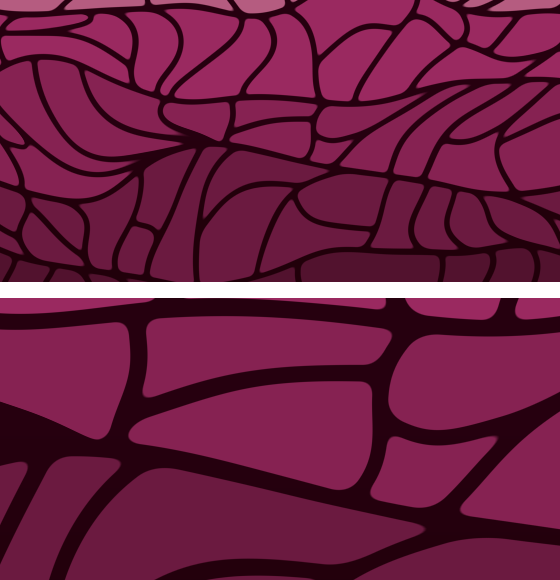
Top, the full canvas; bottom, a detail of the centre.
A WebGL 2 fragment shader for this pattern:

```glsl
#version 300 es
precision highp float;
// Leaded-glass mosaic: wavy horizontal bands, darkening downwards, are cut
// again and again by curved lines into flat leaf-shaped panes. Each cut keeps
// local coordinates and their gradients, which give an even line width.

uniform vec2 u_resolution;
out vec4 outColor;

const vec3 LINE_LOW  = vec3(0.13, 0.00, 0.04);
const vec3 LINE_HIGH = vec3(0.15, 0.00, 0.06);
const vec3 TONES[5] = vec3[5](
    vec3(0.32, 0.07, 0.18), vec3(0.42, 0.10, 0.25), vec3(0.525, 0.135, 0.32),
    vec3(0.605, 0.16, 0.375), vec3(0.71, 0.36, 0.50));

const float LINE_HALF   = 0.0098;  // half line width, in canvas heights
const float FILLET      = 0.018;   // rounding where lines meet
const float BAND_START  = -0.235;  // height of the lowest band edge
const float BAND_STEP   = 0.305;   // mean band height
const float FIELD_LEFT  = -0.2;    // the bands start left of the canvas
const float FIELD_WIDTH = 2.4;
const float MAX_AREA    = 0.056;   // larger panes are cut again
const float MAX_SLANT   = 0.5;
const float MAX_WAVE    = 0.16;
const float WARP        = 0.09;

uint mixBits(uint n) {
    n = n * 747796405u + 2891336453u;
    n = ((n >> ((n >> 28u) + 4u)) ^ n) * 277803737u;
    return (n >> 22u) ^ n;
}

float random(uint id, uint channel) {
    return float(mixBits(id + channel * 7919u) >> 8u) / 16777216.0;
}

vec2 gradientAt(vec2 cell) {
    ivec2 c = ivec2(cell);
    float angle = 6.2832 * random(mixBits(uint(c.x + 512) + uint(c.y + 512) * 1024u), 1u);
    return vec2(cos(angle), sin(angle));
}

float gradientNoise(vec2 p) {
    vec2 i = floor(p), f = p - i;
    vec2 w = f * f * f * (f * (f * 6.0 - 15.0) + 10.0);
    vec2 e = vec2(1.0, 0.0);
    float low  = mix(dot(gradientAt(i), f), dot(gradientAt(i + e), f - e), w.x);
    float high = mix(dot(gradientAt(i + e.yx), f - e.yx),
                     dot(gradientAt(i + 1.0), f - 1.0), w.x);
    return mix(low, high, w.y);
}

float smoothMin(float a, float b) {
    float h = max(FILLET - abs(a - b), 0.0) / FILLET;
    return min(a, b) - 0.25 * h * h * FILLET;
}

// Height and slope of a wavy band edge.
vec2 bandEdge(float x, float k) {
    float a = 3.6 * x + 2.4 * k, b = 8.1 * x + 4.1 * k;
    return vec2(BAND_START + BAND_STEP * k + 0.055 * sin(a) + 0.03 * sin(b),
                0.198 * cos(a) + 0.243 * cos(b));
}

// Cuts one band into panes; returns the distance to the nearest line.
float cutPanes(vec2 q, vec2 gradX, vec2 gradY, uint id, float dist) {
    vec2 size = vec2(FIELD_WIDTH, BAND_STEP);
    for (int level = 0; level < 7; level++) {
        if (size.x * size.y < MAX_AREA) break;

        // Turn the pane so that the cut always divides its x axis.
        if (size.x * mix(0.75, 1.35, random(id, 1u)) < size.y) {
            q = q.yx;
            size = size.yx;
            vec2 swapped = gradX;
            gradX = gradY;
            gradY = swapped;
        }

        // Curved cut at x = cut(y), with its slope.
        float ratio = size.y / size.x;
        float middle = mix(0.42, 0.58, random(id, 2u));
        float slant = min(MAX_SLANT, 1.2 * ratio) * (2.0 * random(id, 3u) - 1.0);
        float wave = min(MAX_WAVE, 0.35 * ratio) * mix(0.5, 1.0, random(id, 4u));
        float frequency = 2.0 + 4.0 * size.y;
        float phase = frequency * q.y + 6.2832 * random(id, 5u);
        float cut = middle + slant * (q.y - 0.5) + wave * sin(phase);
        vec2 gradCut = (slant + wave * frequency * cos(phase)) * gradY;

        float offset = q.x - cut;
        dist = smoothMin(dist, abs(offset) / length(gradX - gradCut));

        // Stretch the chosen side back to the unit square.
        bool right = offset > 0.0;
        float span = right ? 1.0 - cut : cut;
        q.x = (right ? offset : q.x) / span;
        gradX = (gradX - (right ? 1.0 - q.x : q.x) * gradCut) / span;
        size.x *= right ? 1.0 - middle : middle;
        id = mixBits(id * 2u + (right ? 1u : 0u));
    }
    return dist;
}

void main() {
    vec2 uv = gl_FragCoord.xy / u_resolution.y;
    vec2 p = uv + WARP * vec2(gradientNoise(uv * 2.1 + 3.3), gradientNoise(uv * 2.1 + 17.7));
    vec2 gradX = vec2(dFdx(p.x), dFdy(p.x)) * u_resolution.y;
    vec2 gradY = vec2(dFdx(p.y), dFdy(p.y)) * u_resolution.y;

    // Band, and height within it from 0 to 1.
    float band = 0.0;
    for (float k = 1.0; k < 5.0; k++) band += step(bandEdge(p.x, k).x, p.y);
    vec2 low = bandEdge(p.x, band), high = bandEdge(p.x, band + 1.0);
    float t = (p.y - low.x) / (high.x - low.x);
    vec2 gradT = (gradY - mix(low.y, high.y, t) * gradX) / (high.x - low.x);
    float dist = smoothMin(abs(t), abs(1.0 - t)) / length(gradT);

    vec2 q = vec2((p.x - FIELD_LEFT) / FIELD_WIDTH, t);
    dist = cutPanes(q, gradX / FIELD_WIDTH, gradT, mixBits(uint(band) + 41u), dist);

    // Flat panes and dark, slightly uneven lines.
    float halfWidth = LINE_HALF * (1.0 + 0.3 * gradientNoise(uv * 5.0));
    float blur = 0.75 / u_resolution.y;
    vec3 line = mix(LINE_LOW, LINE_HIGH, smoothstep(0.2, 0.6, uv.y));
    outColor = vec4(mix(line, TONES[int(band)], smoothstep(-blur, blur, dist - halfWidth)), 1.0);
}
```
